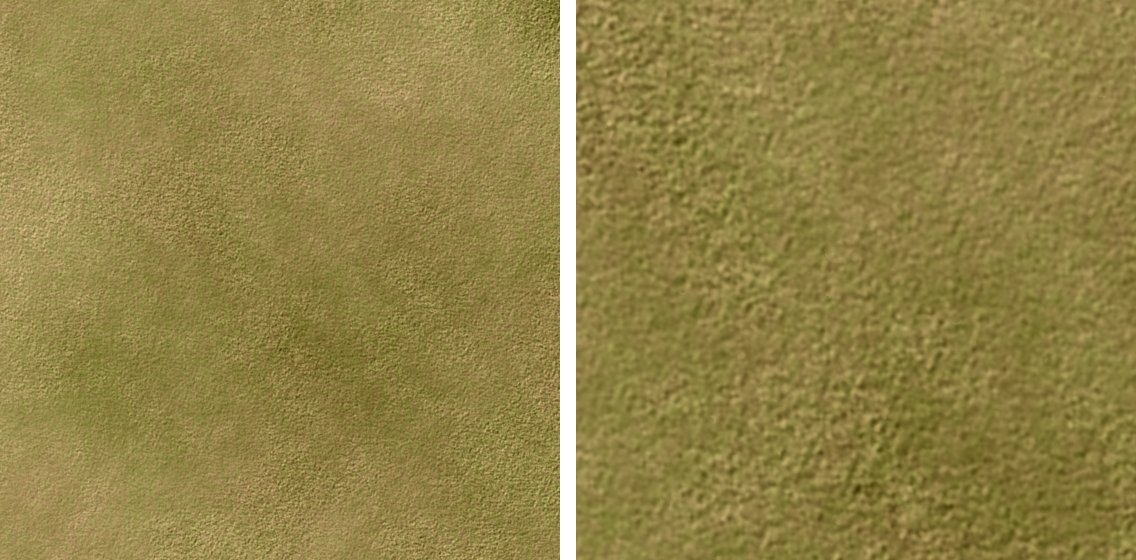
Left, the full canvas; right, a detail of the centre.
Write a three.js fragment shader that draws this texture.

```glsl
varying vec2 vUv;

const vec3 SHADED_TURF = vec3(0.490, 0.438, 0.195);
const vec3 SUNLIT_TURF = vec3(0.670, 0.597, 0.372);
const vec3 STRAW = vec3(0.80, 0.69, 0.45);
const vec3 GREEN_SHIFT = vec3(-0.055, 0.012, -0.050);
const vec3 GRAIN_TINT = vec3(1.0, 0.95, 0.85);
const vec2 LIGHT_DIR = vec2(-0.6, 0.8);

float hash(vec2 p) {
  return fract(sin(dot(p, vec2(12.9898, 78.233))) * 43758.5453);
}

vec2 rotate(vec2 p, float angle) {
  float c = cos(angle);
  float s = sin(angle);
  return vec2(c * p.x - s * p.y, s * p.x + c * p.y);
}

float noise(vec2 p) {
  vec2 cell = floor(p);
  vec2 f = fract(p);
  f = f * f * (3.0 - 2.0 * f);
  float low = mix(hash(cell), hash(cell + vec2(1.0, 0.0)), f.x);
  float high = mix(hash(cell + vec2(0.0, 1.0)), hash(cell + vec2(1.0)), f.x);
  return mix(low, high, f.y);
}

float fbm(vec2 p) {
  float sum = 0.0;
  float amplitude = 0.5;
  for (int i = 0; i < 5; i++) {
    sum += amplitude * noise(p);
    p = rotate(p, 0.65) * 2.0 + 7.3;
    amplitude *= 0.5;
  }
  return sum / 0.97;
}

float blob(vec2 p, vec2 center, float radius) {
  vec2 d = (p - center) / radius;
  return exp(-dot(d, d));
}

// Height difference towards the light, on a lattice turned by angle
float relief(vec2 p, float frequency, float angle) {
  vec2 q = rotate(p, angle) * frequency;
  return noise(q) - noise(q + rotate(LIGHT_DIR, angle) * 0.8);
}

// Tiny dry flecks, one per grid cell at random angles
float flecks(vec2 p, float frequency, float density) {
  vec2 q = p * frequency;
  vec2 home = floor(q);
  float cover = 0.0;
  for (int y = -1; y <= 1; y++) {
    for (int x = -1; x <= 1; x++) {
      vec2 cell = home + vec2(float(x), float(y));
      vec2 center = cell + vec2(hash(cell + 3.1), hash(cell + 8.7));
      vec2 d = rotate(q - center, 6.2832 * hash(cell + 15.4));
      float halfLength = 0.30 * hash(cell + 21.9);
      d.x -= clamp(d.x, -halfLength, halfLength);
      float strength = step(hash(cell + 31.2), density) * mix(0.4, 1.0, hash(cell + 44.6));
      cover = max(cover, strength * (1.0 - smoothstep(0.05, 0.34, length(d))));
    }
  }
  return cover;
}

// Broad light and dark areas of the lawn
float lawnTone(vec2 p) {
  float tone = 0.65 + 0.55 * (fbm(p * 4.0 + 2.7) - 0.5);
  tone -= 0.46 * blob(p, vec2(0.62, 0.42), 0.40);
  tone -= 0.28 * blob(p, vec2(0.17, 0.35), 0.14);
  tone -= 0.60 * blob(p, vec2(1.02, 1.0), 0.10);
  tone += 0.24 * blob(p, vec2(0.02, 0.60), 0.28);
  tone += 0.28 * blob(p, vec2(0.80, 0.93), 0.27);
  tone += 0.22 * blob(p, vec2(0.22, 0.0), 0.20);
  return tone;
}

void main() {
  vec2 p = vUv;
  vec2 warp = vec2(fbm(p * 7.0 + 11.0), fbm(p * 7.0 + 29.0)) - 0.5;
  vec2 q = p + 0.14 * warp;

  // Soft patches of tone and hue, broken up by small mottling
  float mottle = fbm(p * 30.0 + 5.0) - 0.5;
  float tone = lawnTone(q) + 0.50 * mottle;
  vec3 color = mix(SHADED_TURF, SUNLIT_TURF, tone);
  float green = 0.9 * (fbm(q * 7.0 + 41.0) - 0.5);
  green += 0.25 * blob(q, vec2(0.17, 0.33), 0.18);
  green += 0.40 * blob(q, vec2(1.0, 1.0), 0.15);
  green += 0.7 * (noise(rotate(p, 0.5) * 120.0 + 13.0) - 0.5);
  color += GREEN_SHIFT * green;

  // Crisp turf grain, faint in some areas and strong in others
  float patchiness = smoothstep(0.30, 0.70, fbm(q * 8.0 + 63.0) + 0.4 * mottle);
  float roughness = mix(0.65, 1.20, patchiness) + 0.25 * (p.x - 0.5);
  float grain = 0.70 * relief(p, 285.0, 0.4) + 0.30 * relief(p, 180.0, 1.1);
  grain += 0.50 * (noise(rotate(p, 0.8) * 390.0 + 19.0) - 0.5);
  color += GRAIN_TINT * grain * roughness * 0.25;

  // Scattered straw, gathered in the coarse areas
  float straw = flecks(p, 125.0, mix(0.05, 0.35, patchiness));
  color = mix(color, STRAW, 0.38 * straw);

  gl_FragColor = vec4(clamp(color, 0.0, 1.0), 1.0);
}
```
